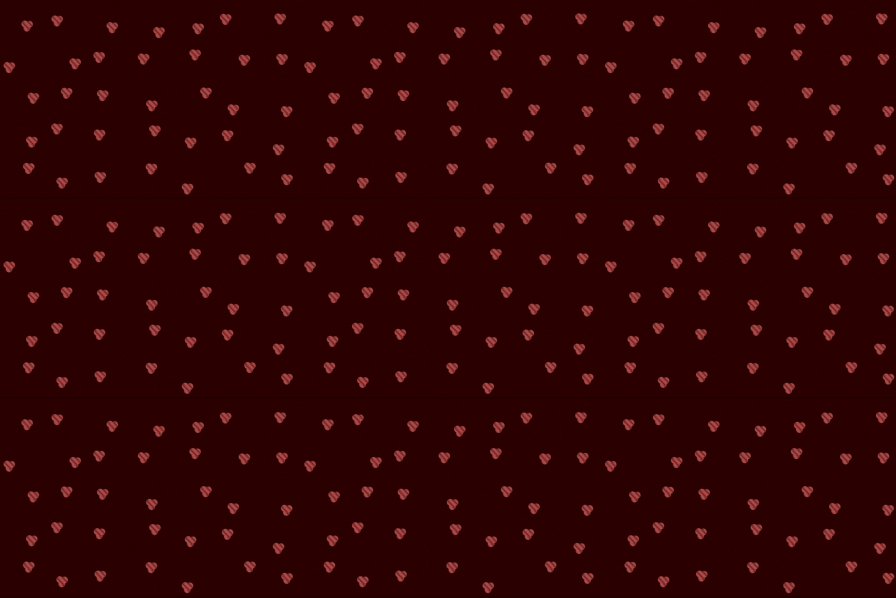
Write a WebGL 2 fragment shader that draws this pattern.

```glsl
#version 300 es
precision highp float;
// Small rose-coloured trefoils scattered over a near-black red ground.
// One tile of hashed, jittered cells repeats three across and three down;
// each trefoil is a smooth union of circles with slanted creases.

uniform vec2 u_resolution;
out vec4 fragColor;

// Lengths are fractions of the canvas height.
const vec2 TILE = vec2(0.5029, 0.33333);
const vec2 CELLS = vec2(7.0, 5.0);      // trefoils per tile
const float JITTER = 0.64;              // share of a cell used for scatter
const float SEED = 17.0;
const float MOTIF_SIZE = 0.0105;
const float LOBE_RADIUS = 0.57;         // in motif sizes
const float LOBE_OFFSET = 0.43;
const float LOBE_BLEND = 0.12;
const float MOTIF_TURN = 0.45;
const float CREASE_FREQ = 8.5;
const float SPECK_CELL = 0.004;
const float SPECK_CHANCE = 0.07;
const float SEAM_WIDTH = 0.003;

const vec3 GROUND = vec3(0.17, 0.0, 0.0);
const vec3 GROUND_DARK = vec3(0.14, 0.0, 0.0);
const vec3 ROSE_LIGHT = vec3(0.65, 0.29, 0.29);
const vec3 ROSE = vec3(0.56, 0.20, 0.20);
const vec3 ROSE_CREASE = vec3(0.42, 0.13, 0.13);
const vec3 ROSE_RIM = vec3(0.29, 0.06, 0.06);

vec2 hash2(vec2 p) {
  vec3 q = fract(vec3(p.xyx) * vec3(0.1031, 0.1030, 0.0973));
  q += dot(q, q.yzx + 33.33);
  return fract((q.xx + q.yz) * q.zy);
}

float smoothMin(float a, float b, float k) {
  float h = max(k - abs(a - b), 0.0) / k;
  return min(a, b) - 0.25 * h * h * k;
}

// Distance to a three-lobed blob, in motif sizes.
float trefoil(vec2 p) {
  float d = 1e3;
  for (int i = 0; i < 3; i++) {
    float angle = MOTIF_TURN + float(i) * 2.0944;
    vec2 lobe = LOBE_OFFSET * vec2(cos(angle), sin(angle));
    d = smoothMin(d, length(p - lobe) - LOBE_RADIUS, LOBE_BLEND);
  }
  return d;
}

// Sparse round specks from a cellular grid.
float specks(vec2 p, float pixel) {
  vec2 g = p / SPECK_CELL;
  vec2 id = floor(g);
  vec2 rnd = hash2(id + 5.0 * SEED);
  vec2 center = 0.4 + 0.2 * hash2(id + 9.0 * SEED);
  float d = (length(fract(g) - center) - 0.36) * SPECK_CELL;
  float dotMask = 1.0 - smoothstep(-0.5 * pixel, 0.5 * pixel, d);
  return dotMask * step(rnd.x, SPECK_CHANCE);
}

vec3 motifColor(vec2 p, float d, float variation) {
  float wave = sin(CREASE_FREQ * (0.8 * p.x + 0.6 * p.y) + 0.5 * sin(4.0 * p.y) + variation);
  vec3 color = mix(ROSE, ROSE_LIGHT, smoothstep(-0.3, 0.5, wave));
  color = mix(color, ROSE_CREASE, 0.8 * smoothstep(-0.75, -1.0, wave));
  return mix(color, ROSE_RIM, 0.5 * smoothstep(-0.16, 0.0, d));
}

void main() {
  vec2 p = gl_FragCoord.xy / u_resolution.y;
  float pixel = 1.0 / u_resolution.y;
  vec2 tileUv = fract(p / TILE);

  // Ground with faint specks and a darker seam under each tile row
  float seam = 1.0 - smoothstep(SEAM_WIDTH - pixel, SEAM_WIDTH + pixel, tileUv.y * TILE.y);
  float shade = max(specks(tileUv * TILE, pixel), seam);
  vec3 color = mix(GROUND, GROUND_DARK, shade);

  // The jitter keeps each trefoil inside its own cell
  vec2 grid = tileUv * CELLS;
  vec2 id = floor(grid);
  vec2 center = 0.5 + JITTER * (hash2(id + SEED) - 0.5);
  vec2 local = (fract(grid) - center) * TILE / CELLS / MOTIF_SIZE;
  float d = trefoil(local);
  float edge = 0.6 * pixel / MOTIF_SIZE;
  float mask = 1.0 - smoothstep(-edge, edge, d);
  float variation = hash2(id + 3.0 * SEED).x - 0.5;
  color = mix(color, motifColor(local, d, variation), mask);

  fragColor = vec4(color, 1.0);
}
```
